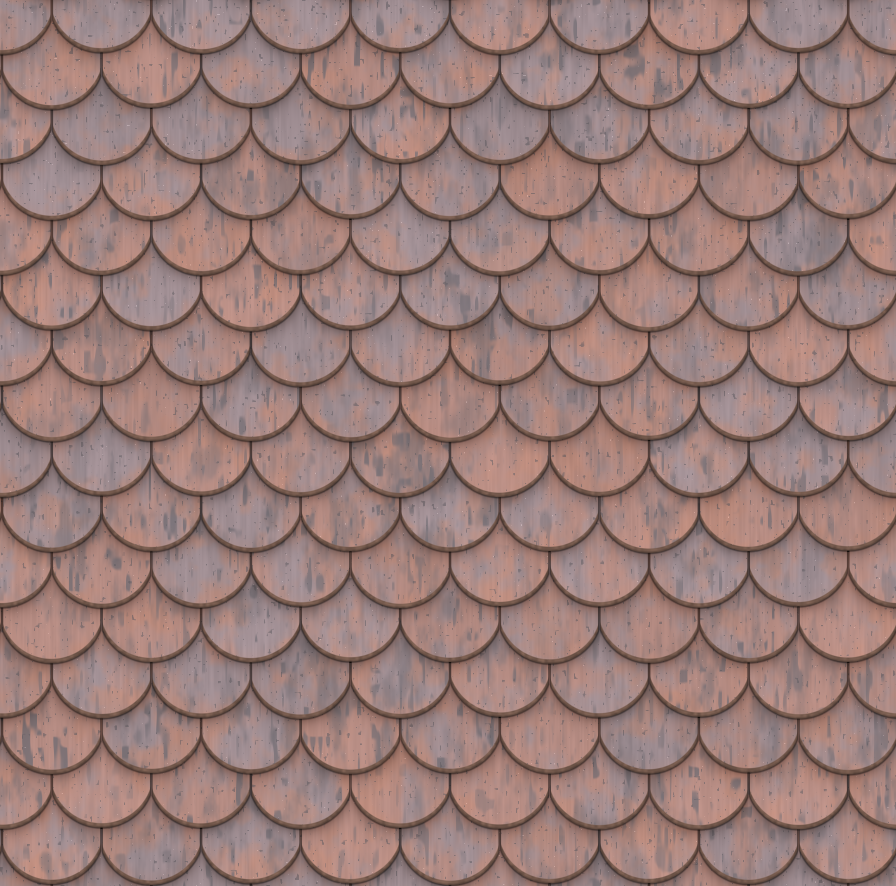
Write a WebGL 1 fragment shader that draws this texture.

```glsl
precision highp float;
// Weathered wooden fish-scale shingles in staggered overlapping rows.
uniform vec2 u_resolution;

const vec2 REPEATS = vec2(9.0, 16.0);   // shingles across, rows down
const float ROW_STEP = 0.556;           // row spacing in shingle widths
const float ROW_PHASE = 0.965;          // where the first row ends, in rows
const float ARC_RADIUS = 0.525;
const float HALF_WIDTH = 0.488;
const float RIM = 0.036;                // visible thickness of the lower edge

const vec3 PINK = vec3(0.72, 0.555, 0.52);
const vec3 MAUVE = vec3(0.635, 0.565, 0.585);
const vec3 TERRACOTTA = vec3(0.76, 0.545, 0.47);
const vec3 SLATE = vec3(0.45, 0.43, 0.455);
const vec3 RIM_BROWN = vec3(0.45, 0.345, 0.295);
const vec3 SHADOW_TINT = vec3(0.56, 0.51, 0.48);

float hash(vec2 p) {
  return fract(sin(dot(p, vec2(12.9898, 78.233))) * 43758.5453);
}

float noise(vec2 p) {
  vec2 i = floor(p), f = fract(p);
  f = f * f * (3.0 - 2.0 * f);
  return mix(mix(hash(i), hash(i + vec2(1.0, 0.0)), f.x),
             mix(hash(i + vec2(0.0, 1.0)), hash(i + 1.0), f.x), f.y);
}

float fbm(vec2 p) {
  float sum = 0.0, amp = 0.53;
  for (int i = 0; i < 4; i++) {
    sum += amp * noise(p);
    p = p * 2.03 + 17.1;
    amp *= 0.5;
  }
  return sum;
}

// Distance to the rounded lower end; q has its origin at the lowest point.
float arcDistance(vec2 q) {
  return length(vec2(q.x, min(q.y - ARC_RADIUS, 0.0))) - ARC_RADIUS;
}

// Painted wood: tint, faded patches, grain, streaks and specks.
vec3 woodFace(vec2 q, vec2 id) {
  vec2 s = q + id * vec2(3.7, 5.3);
  float wear = hash(id + 4.7);
  float patches = fbm(s * vec2(4.5, 3.0));
  float tint = hash(id + 1.3) * 0.9 + (patches - 0.5) * 1.5;
  vec3 color = mix(PINK, MAUVE, smoothstep(0.1, 0.8, tint));

  // Warmer paint survives in blotches and toward the lower edge
  float warm = smoothstep(0.48, 0.75, fbm(s * 3.2 + 41.0));
  warm += 0.35 * smoothstep(-0.2, 0.0, arcDistance(q));
  color = mix(color, TERRACOTTA, clamp(warm, 0.0, 1.0) * 0.55);

  // Soft grey stains and fine vertical grain
  float stain = smoothstep(0.48, 0.78, fbm(s * vec2(6.0, 2.6) + 9.0));
  color = mix(color, SLATE, stain * (0.2 + 0.35 * wear));
  float grain = noise(s * vec2(65.0, 2.5)) + noise(s * vec2(28.0, 5.0));
  color *= 0.95 + 0.05 * grain;

  // Broken vertical streaks, stronger on worn shingles
  float streak = smoothstep(0.6, 0.82, noise(s * vec2(26.0, 4.0) + 5.0));
  streak *= smoothstep(0.38, 0.65, noise(s * vec2(7.0, 9.0) + 23.0));
  color = mix(color, SLATE, streak * (0.2 + 0.6 * wear));

  // Dark pits and a few pale flecks
  float pits = smoothstep(0.84, 0.94, noise(s * vec2(42.0, 30.0) + 3.0));
  color = mix(color, SLATE * 0.85, pits * 0.55);
  float flecks = smoothstep(0.95, 0.99, noise(s * 48.0 + 61.0));
  color += 0.12 * flecks;
  return color * (0.975 + 0.05 * hash(id + 8.1));
}

// Face plus the shaded thickness of its lower edge.
vec3 shingleColor(vec2 q, vec2 id, float aa) {
  float faceEdge = arcDistance(q - vec2(0.0, RIM)) + 0.008;
  vec3 rim = RIM_BROWN * (0.9 + 0.25 * noise(q * 30.0 + id * 7.0));
  rim *= mix(1.0, 0.78, smoothstep(-0.025, 0.0, arcDistance(q)));
  return mix(woodFace(q, id), rim, smoothstep(-aa, aa, faceEdge));
}

// Darkening cast on whatever lies beneath, at distance d from an edge.
vec3 castShadow(vec3 color, float d) {
  float away = max(d, 0.0);
  color *= mix(vec3(1.0), SHADOW_TINT, 0.72 * exp(-away / 0.075));
  return color * mix(0.55, 1.0, smoothstep(0.0, 0.022, away));
}

void main() {
  vec2 uv = gl_FragCoord.xy / u_resolution;
  float aa = 0.8 * REPEATS.x / u_resolution.x;
  float across = uv.x * REPEATS.x - 0.02;
  float down = (1.0 - uv.y) * REPEATS.y;
  float nearestRow = floor(down - ROW_PHASE) + 1.0;
  vec3 color = RIM_BROWN * 0.6;

  // Lay rows from the lowest layer up, each overlapping the next
  for (int i = 0; i < 3; i++) {
    float row = nearestRow + 1.0 - float(i);
    float x = across + 0.5 * mod(row, 2.0);
    float column = floor(x + 0.5);
    vec2 id = mod(vec2(column, row), REPEATS);
    vec2 q = vec2(x - column, (row + ROW_PHASE - down) * ROW_STEP);
    q.y += 0.024 * (hash(id + 2.9) - 0.5) + 0.03 * q.x * (hash(id + 6.1) - 0.5);
    float d = max(arcDistance(q), abs(q.x) - HALF_WIDTH);
    color = mix(castShadow(color, d), shingleColor(q, id, aa), smoothstep(aa, -aa, d));
  }
  gl_FragColor = vec4(color, 1.0);
}
```
